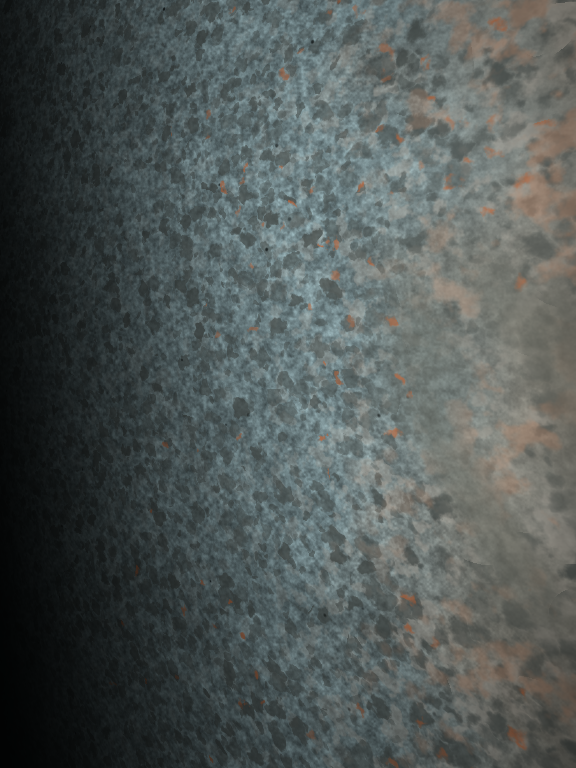
Reproduce this texture procedurally as a Shadertoy shader.

```glsl
float hash(vec2 c) {
    return fract(sin(dot(c, vec2(127.1, 311.7))) * 43758.55);
}

float noise(vec2 p) {
    vec2 i = floor(p), f = fract(p);
    f = f * f * (3.0 - 2.0 * f);
    return mix(mix(hash(i), hash(i + vec2(1, 0)), f.x),
               mix(hash(i + vec2(0, 1)), hash(i + vec2(1, 1)), f.x), f.y);
}

float fbm(vec2 p) {
    float sum = 0.0, amp = 0.53;
    for (int i = 0; i < 4; i++) {
        sum += amp * noise(p);
        p = mat2(1.6, 1.2, -1.2, 1.6) * p + 7.3;
        amp *= 0.5;
    }
    return sum;
}

// Scattered round blots, one possible per cell, each with its own size and strength
float blots(vec2 p, float density, float size, float soft) {
    vec2 cell = floor(p);
    float cover = 0.0;
    for (int y = -1; y <= 1; y++) {
        for (int x = -1; x <= 1; x++) {
            vec2 c = cell + vec2(x, y);
            vec2 centre = c + 0.1 + 0.8 * vec2(hash(c), hash(c + 31.7));
            float radius = size * mix(0.5, 1.0, hash(c + 57.3));
            float strength = step(hash(c + 83.1), density) * mix(0.5, 1.0, hash(c + 11.9));
            cover = max(cover, strength * smoothstep(soft, -soft, length(p - centre) - radius));
        }
    }
    return cover;
}

void mainImage(out vec4 fragColor, in vec2 fragCoord) {
    vec2 uv = fragCoord / iResolution.xy;
    vec2 p = fragCoord / iResolution.y;

    // Oblique wall, receding to the left, out of focus to the right
    float nearness = 0.6 + 0.8 * uv.x;
    vec2 wall = vec2(-1.1, uv.y - 0.5) / nearness;
    wall.x += 0.12 * wall.y;
    float blur = smoothstep(0.55, 1.0, uv.x + 0.12 * (uv.y - 0.5));
    vec2 ragged = vec2(fbm(wall * 85.0), fbm(wall * 85.0 + 19.0)) - 0.5;
    float patches = noise(wall * 9.0 + 4.0);

    // Blue-grey paint, turning warm towards the right
    float warmth = smoothstep(0.55, 1.05, uv.x + 0.35 * (fbm(wall * 8.0) - 0.5));
    vec3 color = mix(vec3(0.44, 0.515, 0.53), vec3(0.53, 0.51, 0.47), warmth);

    // Mottling and fine grain
    color *= 1.0 + (fbm(wall * 130.0 + 3.0) - 0.5) * mix(0.75, 0.3, blur);
    color *= 1.0 + (noise(p * 330.0) - 0.5) * mix(0.26, 0.06, blur);
    color *= 1.0 + (fbm(wall * 14.0 + 8.0) - 0.5) * 0.3;

    // Smooth diagonal smears
    float smearNoise = noise(vec2(dot(p, vec2(0.83, 0.55)) * 17.0, dot(p, vec2(0.55, -0.83)) * 3.0));
    float smear = smoothstep(0.35, 0.75, smearNoise) * smoothstep(0.6, 0.76, uv.x)
                * smoothstep(0.1, 0.3, uv.y) * smoothstep(0.75, 0.55, uv.y);

    // Pale chipped flecks
    float fleckEdge = mix(0.06, 0.14, blur);
    float flecks = smoothstep(0.6 - fleckEdge, 0.6 + fleckEdge, fbm(wall * 62.0 + 40.0));
    color = mix(color, vec3(0.70, 0.67, 0.63),
                flecks * mix(0.12, 0.5, smoothstep(0.35, 0.85, uv.x)) * (1.0 - 0.6 * smear));

    // Dark grey blots, large and small
    float soft = mix(0.07, 0.22, blur);
    float density = 0.25 + 0.6 * patches;
    float dark = blots(wall * 34.0 + ragged * 0.8, density, 0.46, soft);
    dark = max(dark, 0.8 * blots(wall * 58.0 + ragged * 1.1 + 5.0, density * 0.8, 0.42, soft));
    color = mix(color, vec3(0.27, 0.29, 0.28), dark * 0.75 * (1.0 - 0.7 * smear));
    color = mix(color, vec3(0.42, 0.42, 0.38), smear * 0.5);

    // Tiny black pinholes
    color *= 1.0 - 0.7 * blots(wall * 40.0 + 71.0, 0.02, 0.1, 0.06) * (1.0 - blur);

    // Rust specks, and wider pinkish stains where the paint is warm
    float rustShare = 0.17 * smoothstep(0.2, 0.55, uv.x) * smoothstep(0.2, 0.7, patches);
    float rust = blots(wall * 48.0 + ragged * 1.2 + 23.0, rustShare, 0.27, mix(0.1, 0.25, blur));
    color = mix(color, vec3(0.72, 0.39, 0.23), rust * 0.8);
    float stain = smoothstep(0.52, 0.72, fbm(wall * 38.0 + 90.0)) * smoothstep(0.5, 0.9, uv.x);
    color = mix(color, vec3(0.72, 0.53, 0.42), stain * 0.5 * (1.0 - smear));

    // Light fading to black at the lower left, dimmer at top and bottom
    float light = smoothstep(-0.02, 0.65, uv.x + 0.15 * uv.y);
    light *= mix(0.66, 1.0, smoothstep(-0.05, 0.45, uv.y));
    light *= 1.0 - 0.15 * smoothstep(0.75, 1.0, uv.y);
    light *= 1.0 - 0.2 * smoothstep(0.85, 1.05, uv.x);
    fragColor = vec4(color * light + vec3(0.005, 0.01, 0.01), 1.0);
}
```
